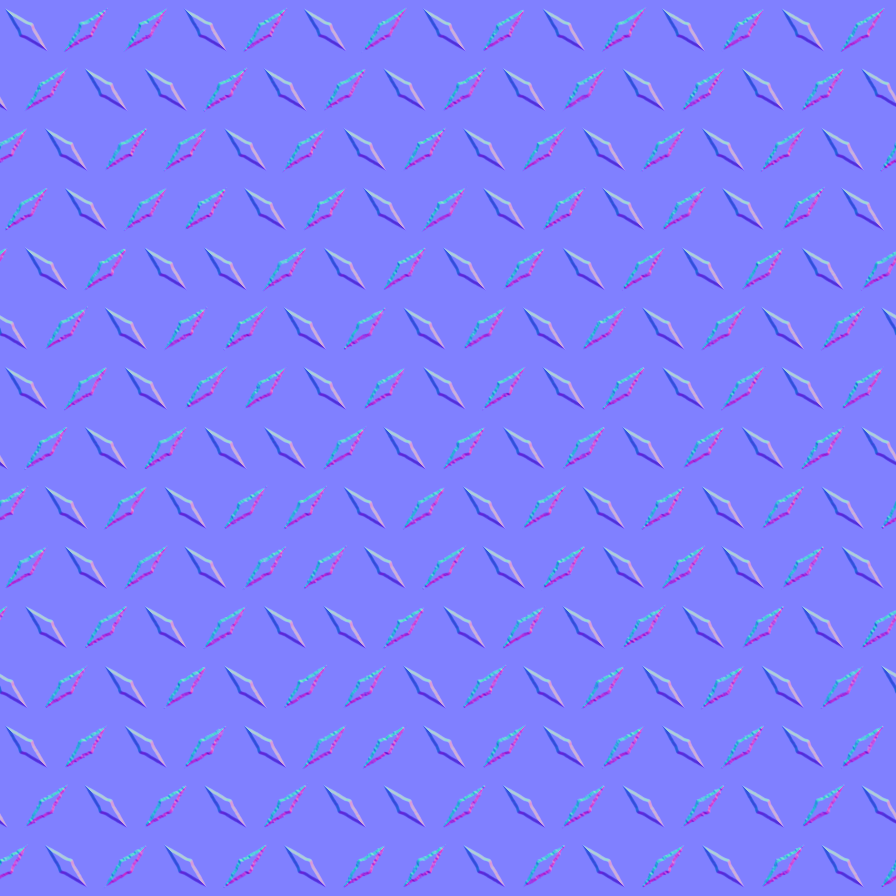
Reproduce this texture map procedurally as a three.js fragment shader.

```glsl
// Tangent-space normal map of diamond tread plate: raised lozenges alternating in slant.
varying vec2 vUv;

const float GRID = 15.0;          // lozenges across and down
const float FIRST_X = 0.44;       // centre of the first lozenge, in cells
const float HALF_LENGTH = 0.029;
const float HALF_WIDTH = 0.0069;
const float KNOB = 0.0019;        // extra half width at the waist
const float KNOB_LENGTH = 0.0038;
const float RELIEF = 0.0032;
const float SAMPLE_STEP = 0.0007;

float hash(vec2 p) {
  vec3 q = fract(p.xyx * 0.1031);
  q += dot(q, q.yzx + 33.33);
  return fract((q.x + q.y) * q.z);
}

float valueNoise(vec2 p) {
  vec2 i = floor(p);
  vec2 f = fract(p);
  f = f * f * (3.0 - 2.0 * f);
  float low = mix(hash(i), hash(i + vec2(1.0, 0.0)), f.x);
  float high = mix(hash(i + vec2(0.0, 1.0)), hash(i + 1.0), f.x);
  return mix(low, high, f.y);
}

// Distance outside a pointed lozenge lying along x, with a knob at its waist
float lozenge(vec2 p, float halfLength, float halfWidth) {
  float along = abs(p.x) / halfLength;
  float waist = p.x / KNOB_LENGTH;
  float reach = halfWidth * (1.0 - pow(along, 1.35)) + KNOB * exp(-waist * waist);
  return abs(p.y) - reach;
}

// True for a falling slant; each row holds one break in the alternation
bool fallsRight(float column, float row) {
  float afterBreak = step(1.5 + floor(row / 3.0), column);
  return mod(column + row + afterBreak, 2.0) < 0.5;
}

float plateHeight(vec2 uv) {
  // Rows count from the top, each shifted a third of a cell
  float fromTop = (1.0 - uv.y) * GRID;
  float row = mod(floor(fromTop), GRID);
  float x = uv.x * GRID - FIRST_X - mod(row, 3.0) / 3.0 + 0.5;
  float column = mod(floor(x), GRID);
  vec2 p = vec2(fract(x) - 0.5, 0.5 - fract(fromTop)) / GRID;

  // Turn either slant onto the x axis
  bool falling = fallsRight(column, row);
  if (falling) p.x = -p.x;
  p = vec2(p.x + p.y, p.y - p.x) * 0.70711;

  // Rising lozenges have rougher flanks
  vec2 id = vec2(column, row);
  float roughness = falling ? 0.0003 : 0.0016;
  float wear = valueNoise(p * vec2(420.0, 260.0) + 40.0 + id * 17.0) - 0.5;
  float size = 0.97 + 0.06 * hash(id + 5.0);
  float d = lozenge(p, HALF_LENGTH, HALF_WIDTH * size) + wear * roughness;
  return RELIEF * (1.0 - smoothstep(-0.0026, 0.0019, d));
}

vec3 surfaceNormal(vec2 uv, float stepSize) {
  vec2 e = vec2(stepSize, 0.0);
  vec2 slope = vec2(
    plateHeight(uv + e.xy) - plateHeight(uv - e.xy),
    plateHeight(uv + e.yx) - plateHeight(uv - e.yx)) / (2.0 * stepSize);
  return normalize(vec3(-slope, 1.0));
}

void main() {
  vec3 normal = surfaceNormal(vUv, SAMPLE_STEP);
  gl_FragColor = vec4(normal * 0.5 + 0.5, 1.0);
}
```
